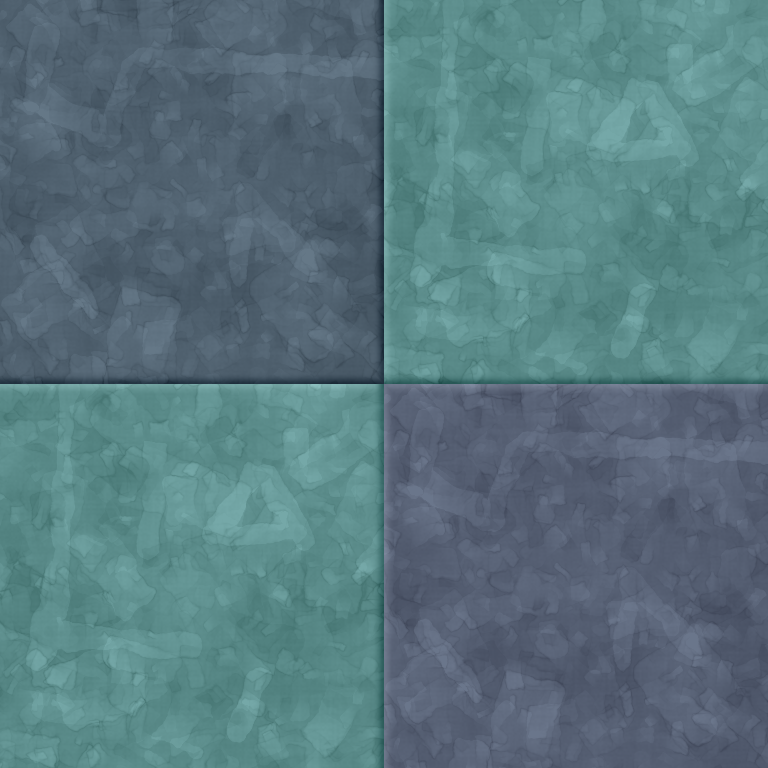
Reproduce this pattern procedurally as a Shadertoy shader.

```glsl
// Checkerboard of worn plaster tiles, slate and teal, with bevelled inner seams.
// Each tile kind layers warped, overlapping trowel patches with fine rims,
// a few broad strokes, cloudy noise and a faint cloth grain.

#define TILES 2.0
#define TEAL_DARK vec3(0.28, 0.465, 0.455)
#define TEAL_LIGHT vec3(0.46, 0.66, 0.66)
#define SLATE_DARK vec3(0.235, 0.295, 0.345)
#define SLATE_LIGHT vec3(0.395, 0.47, 0.53)
#define VIOLET_SHIFT vec3(0.022, -0.008, 0.014)
#define BEVEL 0.0075
#define PATCH_TONE 0.37
#define RIM_TONE 0.24
#define RIM_WIDTH 0.003
#define STROKE_TONE 0.32
#define GRAIN 0.06

float hash(vec2 p) {
    return fract(sin(dot(p, vec2(127.1, 311.7))) * 43758.5453);
}

float noise(vec2 p) {
    vec2 i = floor(p), f = fract(p);
    f = f * f * (3.0 - 2.0 * f);
    vec2 e = vec2(1.0, 0.0);
    return mix(mix(hash(i), hash(i + e.xy), f.x),
               mix(hash(i + e.yx), hash(i + e.xx), f.x), f.y);
}

float fbm(vec2 p) {
    float sum = 0.0, amp = 0.5;
    for (int i = 0; i < 5; i++) {
        sum += amp * noise(p);
        p = p * 2.03 + 17.3;
        amp *= 0.5;
    }
    return sum;
}

float roundBox(vec2 p, vec2 halfSize, float r) {
    vec2 d = abs(p) - halfSize + r;
    return length(max(d, 0.0)) + min(max(d.x, d.y), 0.0) - r;
}

float segment(vec2 p, vec2 a, vec2 b) {
    vec2 ab = b - a;
    return length(p - a - ab * clamp(dot(p - a, ab) / dot(ab, ab), 0.0, 1.0));
}

// Coverage in x, thin broken rim in y
vec2 paint(float d, float aa, float wear) {
    float cover = 1.0 - smoothstep(-aa, aa, d);
    return vec2(cover, wear * exp(-d * d / (RIM_WIDTH * RIM_WIDTH)));
}

// Scattered trowel marks on a jittered grid
float patches(vec2 p, float scale, float seed, float aa, float wear) {
    float tone = 0.0;
    vec2 cell = floor(p * scale);
    for (int k = 0; k < 9; k++) {
        vec2 id = cell + vec2(float(k % 3), float(k / 3)) - 1.0;
        vec2 key = id + seed * 19.7 + scale * 3.1;
        vec2 center = id + vec2(hash(key), hash(key + 5.3));
        float angle = 6.2832 * hash(key + 9.1);
        float c = cos(angle), s = sin(angle);
        vec2 local = mat2(c, -s, s, c) * (p * scale - center);
        vec2 size = vec2(0.3 + 0.5 * hash(key + 2.7), 0.14 + 0.26 * hash(key + 7.9));
        vec2 mark = paint(roundBox(local, size, 0.09) / scale, aa, wear);
        float fade = smoothstep(-size.x, size.x * 0.6, local.x);
        float strength = hash(key + 4.4) - 0.36;
        tone += fade * (mark.x * PATCH_TONE * strength - mark.y * RIM_TONE * abs(strength) * 1.7);
    }
    return tone;
}

// Broad strokes that give each tile kind its own character
float strokes(vec2 p, float slate, float aa, float wear) {
    vec4 slateEnds[7] = vec4[7](
        vec4(0.37, 0.85, 1.05, 0.82), vec4(0.12, 0.90, 0.09, 0.74),
        vec4(0.10, 0.74, 0.28, 0.65), vec4(0.28, 0.65, 0.35, 0.84),
        vec4(0.64, 0.50, 0.62, 0.28), vec4(0.64, 0.49, 0.81, 0.31),
        vec4(0.11, 0.36, 0.24, 0.20));
    vec4 tealEnds[7] = vec4[7](
        vec4(0.18, 1.02, 0.15, 0.40), vec4(0.15, 0.50, 0.10, 0.29),
        vec4(0.12, 0.35, 0.50, 0.32), vec4(0.66, 0.78, 0.56, 0.60),
        vec4(0.69, 0.77, 0.80, 0.59), vec4(0.55, 0.60, 0.77, 0.62),
        vec4(0.67, 0.24, 0.62, 0.10));
    float cover = 0.0, rim = 0.0;
    for (int i = 0; i < 7; i++) {
        vec4 e = slate > 0.5 ? slateEnds[i] : tealEnds[i];
        float radius = 0.022 + 0.016 * hash(vec2(float(i), slate + 3.0));
        vec2 mark = paint(segment(p, e.xy, e.zw) - radius, aa, wear);
        cover = max(cover, mark.x * (0.45 + 0.55 * noise(p * 8.0 + e.xy)));
        rim = max(rim, mark.y);
    }
    return cover * STROKE_TONE - rim * RIM_TONE * 0.5;
}

void mainImage(out vec4 fragColor, in vec2 fragCoord) {
    vec2 uv = fragCoord / iResolution.xy;
    vec2 tile = floor(uv * TILES), q = fract(uv * TILES);
    float slate = mod(tile.x + tile.y, 2.0);
    float aa = 0.6 * TILES / iResolution.y;

    // Ragged edges come from warping the tile coordinates
    vec2 k = q + slate * 7.0;
    vec2 warp = vec2(fbm(k * 16.0), fbm(k * 16.0 + 41.0)) - 0.48;
    vec2 p = q + 0.04 * warp;
    float wear = smoothstep(0.3, 0.7, noise(k * 22.0 + 5.0));

    // Layered wear
    float tone = 0.4 + 0.5 * (fbm(k * 4.0 + 3.0) - 0.48);
    float scale = 3.5;
    for (int i = 0; i < 5; i++) {
        tone += patches(p, scale, slate + 1.0, aa, wear);
        scale *= 1.55;
    }
    tone += strokes(p, slate, aa, wear);
    float weave = noise(k * vec2(150.0, 12.0)) + noise(k * vec2(12.0, 150.0)) - 1.0;
    tone += GRAIN * (weave + noise(k * 190.0) - 0.5);
    tone = clamp(tone, 0.0, 1.0);

    vec3 teal = mix(TEAL_DARK, TEAL_LIGHT, tone);
    vec3 stone = mix(SLATE_DARK, SLATE_LIGHT, tone) + VIOLET_SHIFT * tile.x;
    vec3 color = mix(teal, stone, slate);

    // Bevel on inner seams: lit left and top, shaded right and bottom
    vec2 low = q / TILES / BEVEL, high = (1.0 - q) / TILES / BEVEL;
    vec2 hasLow = step(0.5, tile), hasHigh = step(tile, vec2(TILES - 1.5));
    vec2 nearLow = hasLow * exp(-low * low), nearHigh = hasHigh * exp(-high * high);
    float lit = max(nearLow.x, nearHigh.y), shade = max(nearHigh.x, nearLow.y);
    color += 0.1 * lit * (1.0 - shade) - 0.17 * shade;
    fragColor = vec4(color, 1.0);
}
```
